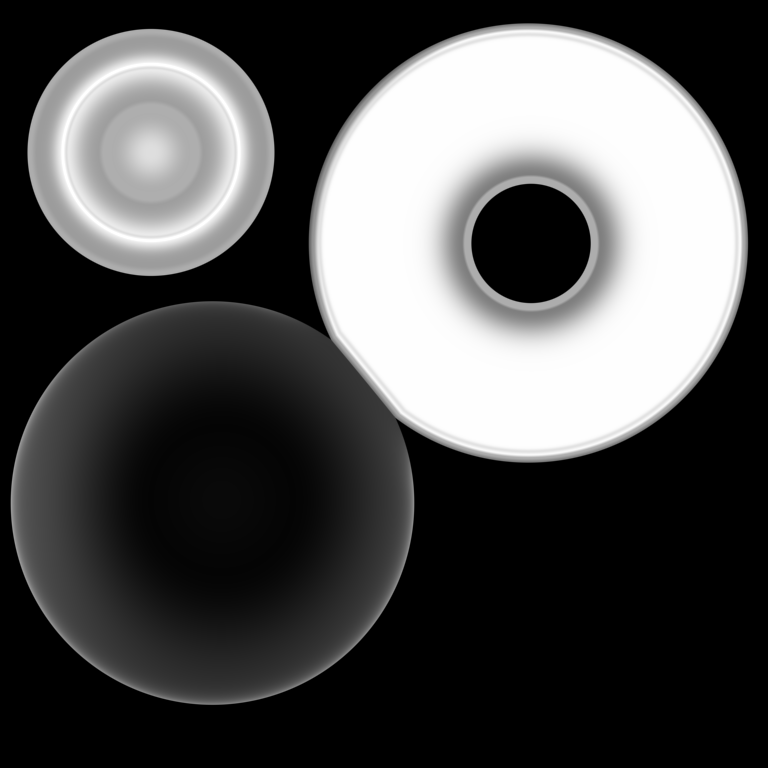
Give the GLSL for this texture map, as a three.js fragment shader.

```glsl
// Three grey discs on black: a small ringed disc, a large white annulus and a
// dark bowl. Each is a radial tone profile built from smoothsteps and soft
// bumps; the annulus and bowl meet along the line of equal edge distance.
varying vec2 vUv;

const vec3 BACKDROP = vec3(0.0);
const float EDGE = 0.0011;

const vec2 SMALL_CENTER = vec2(0.1966, 0.8015);
const float SMALL_RADIUS = 0.1608;
const vec2 RING_CENTER = vec2(0.688, 0.6836);
const float RING_RADIUS = 0.286;
const vec2 HOLE_CENTER = vec2(0.6915, 0.683);
const float HOLE_RADIUS = 0.0777;
const vec2 BOWL_CENTER = vec2(0.2767, 0.345);
const float BOWL_RADIUS = 0.2627;

float circle(vec2 p, vec2 center, float radius) {
  return length(p - center) - radius;
}

float fill(float d) {
  return 1.0 - smoothstep(-EDGE, EDGE, d);
}

// Gaussian bump around a centre value
float bump(float x, float center, float width) {
  float k = (x - center) / width;
  return exp(-k * k);
}

// Cosine of the angle between an offset and a heading
float facing(vec2 offset, vec2 heading) {
  return dot(offset, normalize(heading)) / max(length(offset), 0.0001);
}

// Small disc: pale core, faint inner ring, bright halo, plain border
float smallTone(vec2 offset) {
  float t = length(offset) / SMALL_RADIUS;
  float tone = mix(0.87, 0.68, smoothstep(0.03, 0.31, t));
  tone -= 0.07 * smoothstep(0.38, 0.43, t);
  float haloWidth = t < 0.71 ? 0.15 : 0.085;
  tone += 0.34 * bump(t, 0.71, haloWidth);
  tone -= 0.07 * bump(t, 0.685, 0.012);
  tone += 0.08 * bump(t, 0.715, 0.012);
  tone += 0.07 * smoothstep(0.92, 0.98, t);
  return min(tone, 1.0);
}

// Annulus: white face, shaded collar round the hole, thin double rim
float ringTone(vec2 offset, float depth, float holeDist) {
  float collar = 0.5 * bump(max(holeDist, 0.011), 0.011, 0.031);
  float tone = 0.995 - collar;
  tone = mix(0.68, tone, smoothstep(0.008, 0.0125, holeDist));

  float rim = mix(0.48, 0.68, smoothstep(0.0, 0.006, depth));
  float upperLeft = smoothstep(0.6, 1.0, facing(offset, vec2(-1.0, 0.4)));
  rim -= 0.1 * upperLeft;
  float face = smoothstep(0.006, 0.0105 + 0.004 * upperLeft, depth);
  tone = mix(rim, tone, face);
  return tone - 0.11 * bump(depth, 0.0145, 0.003);
}

// Bowl: black well, lighter wall on the left, glowing edge
float bowlTone(vec2 offset, float ringDist) {
  vec2 wellOffset = offset - vec2(0.012, 0.004);
  float t = length(wellOffset) / BOWL_RADIUS;
  float across = facing(wellOffset, vec2(1.0, 0.0));
  float wall = mix(0.17, 0.28, across * across * (0.75 - 0.25 * across));
  float tone = 0.012 + 0.024 * bump(t, 0.0, 0.28);
  tone += wall * smoothstep(0.34, 0.98, t);

  float depth = max(BOWL_RADIUS - length(offset), 0.0);
  float low = smoothstep(1.0, 0.3, facing(offset, vec2(0.1, 1.0)));
  float clearOfRing = smoothstep(0.0, 0.07, ringDist);
  float glow = 0.27 * exp(-depth / 0.009) + 0.1 * exp(-depth / 0.003);
  return tone + glow * mix(0.5, 1.0, low) * clearOfRing;
}

vec3 paint(vec3 base, float tone, float mask) {
  return mix(base, vec3(tone), mask);
}

void main() {
  vec2 p = vUv;
  float smallDist = circle(p, SMALL_CENTER, SMALL_RADIUS);
  float ringDist = circle(p, RING_CENTER, RING_RADIUS);
  float holeDist = circle(p, HOLE_CENTER, HOLE_RADIUS);
  float bowlDist = circle(p, BOWL_CENTER, BOWL_RADIUS);

  // The overlap is split by a straight seam
  float seamDist = 0.5 * (ringDist - bowlDist);
  float ringEdge = max(ringDist, seamDist);

  vec3 color = BACKDROP;
  color = paint(color, smallTone(p - SMALL_CENTER), fill(smallDist));
  color = paint(color, bowlTone(p - BOWL_CENTER, ringDist), fill(bowlDist));
  float ringMask = fill(max(ringEdge, -holeDist));
  color = paint(color, ringTone(p - RING_CENTER, -ringEdge, holeDist), ringMask);

  gl_FragColor = vec4(color, 1.0);
}
```
